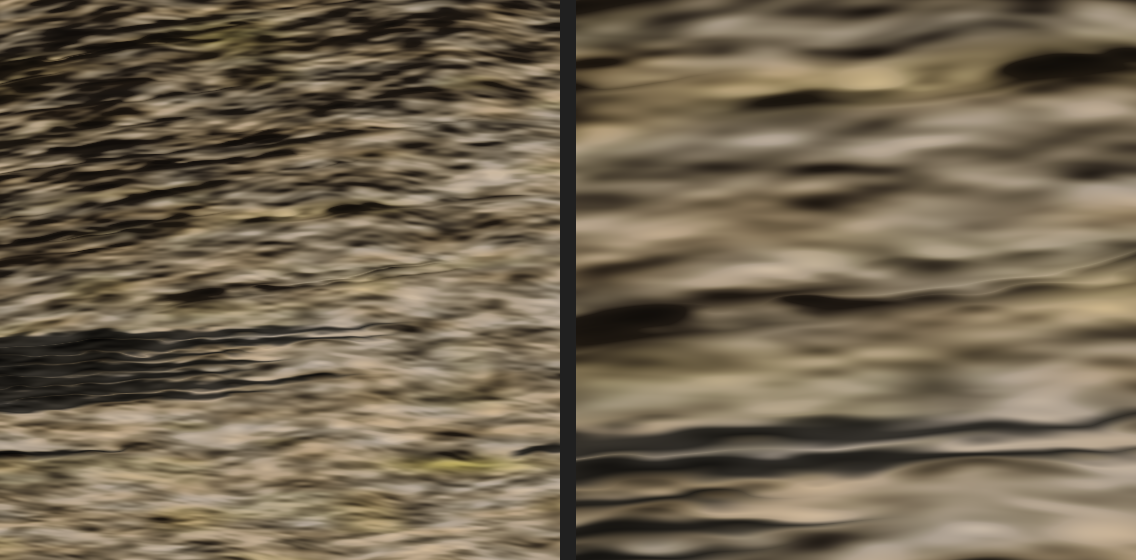
Left: the whole. Right: its middle third, enlarged.
Reproduce this texture procedurally as a WebGL 2 fragment shader.

```glsl
#version 300 es
precision highp float;
// Dry, wind-combed grass in raking light, crossed by dark stems and long shadows.

uniform vec2 u_resolution;
out vec4 fragColor;

// Straw colours from deep shade to full light
const vec3 STRAW[6] = vec3[6](
    vec3(0.12, 0.095, 0.07), vec3(0.25, 0.21, 0.16), vec3(0.38, 0.33, 0.25),
    vec3(0.49, 0.43, 0.34), vec3(0.59, 0.53, 0.43), vec3(0.69, 0.62, 0.53));
const vec3 SHADOW_COLOR = vec3(0.095, 0.09, 0.08);
const vec3 OLIVE_TINT = vec3(0.97, 0.98, 0.55);

const float LIT_TONE = 0.74;      // mean tone of the sunny ground
const float SHADE_TONE = 0.30;    // mean tone of the upper shade
const float GRAIN_CONTRAST = 1.75;
const vec2 GRAIN_FREQ = vec2(11.0, 68.0);
const float FLOW_SLOPE = 0.17;    // lean of the blades near the top
const int STEM_COUNT = 22;
const int FINGER_COUNT = 7;

uint scramble(uint n) {
    n = n * 747796405u + 2891336453u;
    n = ((n >> ((n >> 28) + 4u)) ^ n) * 277803737u;
    return (n >> 22) ^ n;
}

float hash(ivec2 cell) {
    uint n = scramble(uint(cell.x) + scramble(uint(cell.y)));
    return float(n >> 8) / 16777216.0;
}

float noise(vec2 p) {
    ivec2 c = ivec2(floor(p));
    vec2 f = fract(p);
    f = f * f * (3.0 - 2.0 * f);
    return mix(mix(hash(c), hash(c + ivec2(1, 0)), f.x),
               mix(hash(c + ivec2(0, 1)), hash(c + ivec2(1, 1)), f.x), f.y);
}

// Layers of stretched noise with slightly crossing directions, centred on zero
float grain(vec2 p) {
    float sum = 0.0;
    float weight = 0.40;
    vec2 freq = GRAIN_FREQ;
    for (int i = 0; i < 4; i++) {
        float k = float(i);
        float crossSlope = 0.08 * (mod(k, 2.0) * 2.0 - 1.0);
        vec2 q = vec2(p.x, p.y + crossSlope * p.x);
        sum += weight * (noise(q * freq + 37.3 * k) - 0.5);
        freq *= 1.42;
        weight *= 0.88;
    }
    return sum;
}

// Soft mask of a long blade that tapers towards its far end
float blade(vec2 p, vec2 start, float len, float slope, float halfWidth) {
    float along = (p.x - start.x) / len;
    float width = halfWidth * max(1.0 - along * along, 0.0);
    float away = abs(p.y - start.y - slope * (p.x - start.x));
    float soft = 0.004;
    float ends = smoothstep(0.0, 0.12, along) * smoothstep(1.0, 0.85, along);
    return ends * (1.0 - smoothstep(width - soft, width + soft, away));
}

float patchMask(vec2 p, vec2 center, vec2 radius) {
    vec2 d = (p - center) / radius;
    return exp(-dot(d, d));
}

vec3 strawRamp(float tone) {
    vec3 color = STRAW[0];
    for (int i = 1; i < 6; i++) {
        color = mix(color, STRAW[i], clamp(tone * 5.0 - float(i - 1), 0.0, 1.0));
    }
    return color * (1.0 + 0.4 * clamp(tone - 1.0, 0.0, 0.4) + 0.9 * clamp(tone, -0.5, 0.0));
}

void main() {
    vec2 uv = gl_FragCoord.xy / u_resolution;

    // Blade flow: level at the bottom, rising to the right above
    float lean = FLOW_SLOPE * smoothstep(0.1, 0.75, uv.y) * (uv.x - 0.5 * uv.x * uv.x);
    vec2 flow = vec2(uv.x, uv.y - lean);
    flow.y += 0.020 * (noise(uv * vec2(5.0, 9.0)) - 0.5);
    flow.y += 0.005 * (noise(uv * vec2(14.0, 34.0) + 11.0) - 0.5);
    float blades = grain(flow);
    float clumps = noise(flow * vec2(4.0, 21.0) + 71.0) - 0.5;

    // Broad light, falling off towards the upper left
    float depth = uv.y - 0.45 - 0.40 * uv.x;
    float shade = smoothstep(-0.22, 0.18, depth + 0.10 * clumps);
    float tone = mix(LIT_TONE, SHADE_TONE, shade);
    tone += blades * GRAIN_CONTRAST * mix(0.92, 1.12, shade) + 0.10 * clumps;
    tone -= 0.20 * patchMask(uv, vec2(0.08, 0.88), vec2(0.26, 0.06));

    // Scattered dark stems
    vec2 rough = uv + vec2(0.0, 0.020 * blades + 0.006 * clumps);
    float stems = 0.0;
    for (int i = 0; i < STEM_COUNT; i++) {
        vec2 r = vec2(hash(ivec2(i, 101)), hash(ivec2(i, 102)));
        vec2 s = vec2(hash(ivec2(i, 103)), hash(ivec2(i, 104)));
        float row = (float(i) + r.y) / float(STEM_COUNT);
        vec2 start = vec2(r.x * 0.65 - 0.25, mix(0.42, 0.97, row));
        stems = max(stems, blade(rough, start, mix(0.3, 0.65, s.x), mix(0.07, 0.18, s.y), mix(0.003, 0.007, r.x)));
    }
    tone -= 0.42 * stems * smoothstep(-0.35, 0.15, clumps + 0.15);

    // Long shadow fingers from the left edge
    float fingers = 0.0;
    for (int i = 0; i < FINGER_COUNT; i++) {
        float r = hash(ivec2(i, 201));
        float row = float(i) / float(FINGER_COUNT - 1);
        vec2 start = vec2(-0.15, mix(0.265, 0.385, row));
        fingers = max(fingers, blade(rough, start, mix(0.6, 0.98, r), mix(0.06, 0.04, row), 0.012));
    }
    fingers = max(fingers, blade(rough, vec2(-0.1, 0.18), 0.36, 0.05, 0.007));
    fingers = max(fingers, blade(rough, vec2(0.90, 0.19), 0.30, 0.09, 0.006));

    // Colour, with drifting warm and olive tints
    vec3 color = strawRamp(tone);
    float warmth = noise(flow * vec2(9.0, 60.0) + 153.0) - 0.5;
    color *= 1.0 + warmth * vec3(0.05, -0.02, -0.16);
    float olive = 0.8 * patchMask(uv, vec2(0.82, 0.17), vec2(0.13, 0.015));
    olive += 0.45 * patchMask(uv, vec2(0.43, 0.93), vec2(0.09, 0.04));
    olive += 0.22 * smoothstep(0.6, 0.95, noise(flow * vec2(6.0, 34.0) + 211.0));
    color = mix(color, color * OLIVE_TINT, min(olive, 1.0));
    color = mix(color, SHADOW_COLOR * (1.0 + 2.0 * blades), 0.90 * fingers);

    fragColor = vec4(clamp(color, 0.0, 1.0), 1.0);
}
```
